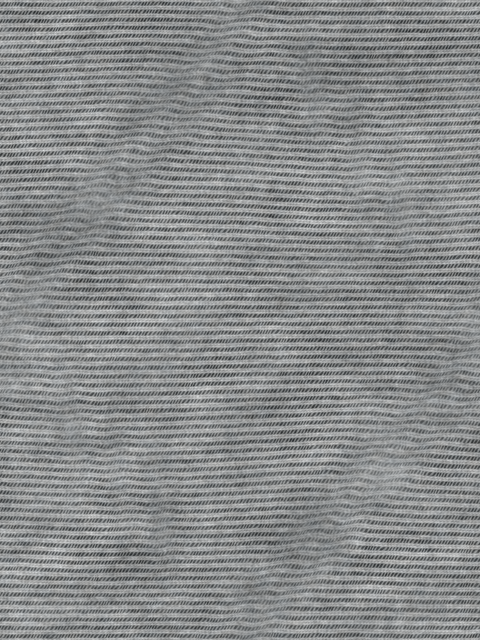
A Shadertoy shader for this texture:

```glsl
#define ROWS 76.0
#define DASHES 140.0
#define SLANT 1.5
#define DARK_BAND 0.5
#define FOLD_LIFT 0.0038
#define FOLD_FADE 0.55
#define SWAY 0.006
#define WEAR 0.24
#define LIGHT_YARN vec3(0.71, 0.715, 0.715)
#define GREY_YARN vec3(0.54, 0.55, 0.55)
#define DARK_YARN vec3(0.255, 0.265, 0.27)
#define FOLD_GREY vec3(0.54, 0.552, 0.556)

const float TAU = 6.28318;

vec2 hashGradient(vec2 cell) {
    vec3 h = fract(vec3(cell.xyx) * vec3(0.1031, 0.1030, 0.0973));
    h += dot(h, h.yzx + 33.33);
    return fract((h.xx + h.yz) * h.zy) * 2.0 - 1.0;
}

float gradientNoise(vec2 p) {
    vec2 i = floor(p), f = fract(p);
    vec2 u = f * f * f * (f * (f * 6.0 - 15.0) + 10.0);
    float a = dot(hashGradient(i), f);
    float b = dot(hashGradient(i + vec2(1, 0)), f - vec2(1, 0));
    float c = dot(hashGradient(i + vec2(0, 1)), f - vec2(0, 1));
    float d = dot(hashGradient(i + vec2(1, 1)), f - vec2(1, 1));
    return mix(mix(a, b, u.x), mix(c, d, u.x), u.y);
}

float bell(float x) { return exp(-x * x); }

// Offset from the nearest wrapped copy of a centre
vec2 wrapFrom(vec2 p, vec2 centre) { return fract(p - centre + 0.5) - 0.5; }

// Returns row lift in x and loss of contrast in y
vec2 creases(vec2 uv) {
    vec2 sum = vec2(0.0);
    // The creases recur with a shift of half the canvas both ways
    for (int k = 0; k < 2; k++) {
        vec2 p = uv - 0.5 * float(k);

        // Two parallel diagonal folds
        for (int n = 0; n < 2; n++) {
            vec2 q = wrapFrom(p, vec2(0.25, 0.77 - 0.07 * float(n)));
            float d = (q.y - 0.82 * q.x + 0.2 * q.x * q.x) / 0.034;
            d += 0.7 * gradientNoise(p * 9.0);
            float along = exp(-pow(abs(q.x) / 0.3, 4.0));
            sum += along * bell(d) * vec2(-1.6 * d, 0.7);
        }

        // Short upright ripples stepping down to the right
        for (int n = 0; n < 3; n++) {
            vec2 q = wrapFrom(p, vec2(0.65, 0.85) + float(n) * vec2(0.093, -0.085));
            float d = (q.x + 0.15 * q.y) / 0.028;
            sum += bell(d) * bell(q.y / 0.1) * vec2(0.9 * d, 0.65);
        }
    }
    return vec2(sum.x, min(sum.y, 1.0));
}

void mainImage(out vec4 fragColor, in vec2 fragCoord) {
    vec2 uv = fragCoord / iResolution.xy;
    vec2 crease = creases(uv);

    // Rows sway gently and lift at the creases
    float lift = -SWAY * sin(TAU * uv.x) * sin(TAU * uv.y) + FOLD_LIFT * crease.x;
    lift += 0.003 * gradientNoise(uv * vec2(5.0, 7.0));
    lift += 0.0012 * gradientNoise(uv * vec2(22.0, 40.0));
    float rowPos = (uv.y - lift) * ROWS;
    float row = floor(rowPos), f = fract(rowPos);

    // Slanted twill strokes, offset and uneven from row to row
    float jitter = gradientNoise(vec2(uv.x * 38.0, row * 0.71 + 0.5));
    float stroke = uv.x * DASHES - (f - 0.5) * SLANT + row * 0.37 + jitter;
    float detail = 1.0 - smoothstep(0.4, 0.9, DASHES / iResolution.x);
    float wave = sin(TAU * stroke) * detail;
    float uneven = gradientNoise(vec2(uv.x * 70.0, row * 0.83 + 0.3));
    float dash = smoothstep(-0.1, 1.05, 0.5 + 0.5 * wave + 0.35 * uneven);

    // Dark woven band between pairs of light yarns
    float soft = max(0.13, 0.95 * ROWS / iResolution.y);
    float band = smoothstep(-soft, soft, 0.5 * DARK_BAND - abs(f - 0.5));
    float seam = bell(min(f, 1.0 - f) / 0.09);
    vec3 light = LIGHT_YARN + 0.04 * wave - 0.1 * seam;
    vec3 dark = mix(GREY_YARN, DARK_YARN, dash);
    vec3 color = mix(light, dark, band);

    // Creases and worn patches blur the weave
    float patchy = 0.14 + 0.4 * gradientNoise(uv * vec2(7.0, 11.0) + 31.0);
    float fade = clamp(FOLD_FADE * crease.y + max(patchy, 0.0), 0.0, 0.75);
    color = mix(color, FOLD_GREY, fade);

    // Tone varies by yarn, by fibre and over wide areas
    float yarn = gradientNoise(vec2(uv.x * 45.0, rowPos * 2.0));
    float fibre = gradientNoise(uv * vec2(170.0, 230.0));
    float cloud = gradientNoise(uv * vec2(4.0, 5.0) + 17.0);
    float blotch = gradientNoise(uv * vec2(13.0, 21.0) + 43.0);
    float streak = gradientNoise(vec2(uv.x * 6.0, rowPos * 0.45));
    color += WEAR * (0.5 * yarn + 0.55 * fibre);
    color += WEAR * (0.45 * cloud + 0.35 * blotch + 0.3 * streak);
    color += 0.012 * crease.x;
    color += vec3(-0.012, 0.0, 0.012) * gradientNoise(uv * vec2(30.0, 60.0) + 5.0);

    fragColor = vec4(clamp(color, 0.0, 1.0), 1.0);
}
```
